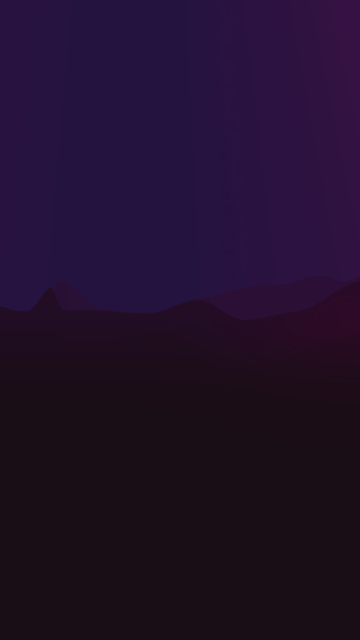
Give the GLSL for this background, as a Shadertoy shader.

```glsl
// Dim violet dusk sky over layered, rolling dark hills.

const vec3 SKY_LEFT = vec3(0.157, 0.075, 0.250);
const vec3 SKY_BLUE = vec3(0.140, 0.075, 0.248);
const vec3 SKY_PLUM = vec3(0.175, 0.070, 0.250);
const vec3 SKY_MAGENTA = vec3(0.210, 0.070, 0.262);
const vec3 HILL_FAR = vec3(0.155, 0.063, 0.205);
const vec3 HILL_NEAR = vec3(0.132, 0.050, 0.145);
const vec3 GROUND = vec3(0.102, 0.053, 0.086);
const vec3 RED_HAZE = vec3(0.050, -0.012, 0.014);

// Sineless hash of a cell
float hash(vec2 cell) {
    vec3 p = fract(vec3(cell.xyx) * 0.1031);
    p += dot(p, p.yzx + 33.33);
    return fract((p.x + p.y) * p.z);
}

// Smooth change of height between two positions
float rise(float x, float from, float to, float height) {
    return height * smoothstep(from, to, x);
}

float farRidge(float x) {
    float h = 0.505;
    h += rise(x, 0.105, 0.165, 0.055) + rise(x, 0.165, 0.290, -0.044);
    h += rise(x, 0.290, 0.420, -0.004) + rise(x, 0.420, 0.570, 0.021);
    h += rise(x, 0.535, 0.730, 0.022) + rise(x, 0.780, 0.880, 0.014);
    return h + rise(x, 0.890, 0.955, -0.009) + rise(x, 0.955, 1.010, 0.008);
}

float nearRidge(float x) {
    float h = 0.521;
    h += rise(x, 0.000, 0.050, -0.007) + rise(x, 0.075, 0.145, 0.037);
    h += rise(x, 0.138, 0.178, -0.036) + rise(x, 0.250, 0.410, -0.005);
    h += rise(x, 0.410, 0.550, 0.021) + rise(x, 0.550, 0.680, -0.031);
    return h + rise(x, 0.680, 0.840, 0.014) + rise(x, 0.820, 1.010, 0.047);
}

float innerRidge(float x) {
    float h = 0.485 + rise(x, 0.140, 0.200, -0.018);
    h += rise(x, 0.250, 0.450, 0.014) + rise(x, 0.480, 0.620, -0.055);
    return h + rise(x, 0.680, 1.000, 0.050);
}

// Soft coverage below a ridge line
float below(float y, float ridge, float softness) {
    return 1.0 - smoothstep(-softness, softness, y - ridge);
}

vec3 sky(vec2 uv) {
    // Broad bands fan out as they descend
    float fan = 0.4 + (uv.x - 0.4) / (1.0 + 0.8 * (1.0 - uv.y));
    vec3 color = mix(SKY_LEFT, SKY_BLUE, smoothstep(0.05, 0.32, fan));
    color = mix(color, SKY_PLUM, smoothstep(0.40, 0.80, fan));
    color = mix(color, SKY_MAGENTA, smoothstep(0.76, 0.98, fan));
    // Faint mottled seam
    float seam = 1.0 - smoothstep(0.0, 0.05, abs(uv.x - 0.70 + 0.08 * uv.y));
    float mottle = hash(floor(uv * vec2(72.0, 128.0))) - 0.5;
    return color + 0.005 * seam * mottle;
}

vec3 nearHill(vec2 uv) {
    float depth = smoothstep(0.535, 0.350, uv.y);
    vec3 color = mix(HILL_NEAR, GROUND, depth);
    // Red haze resting on the right slope
    vec2 offset = (uv - vec2(1.03, 0.490)) / vec2(0.30, 0.085);
    color += RED_HAZE * exp(-dot(offset, offset));
    // Darker fold within the slope
    float fold = below(uv.y, innerRidge(uv.x), 0.003);
    return mix(color, GROUND, 0.22 * fold);
}

void mainImage(out vec4 fragColor, in vec2 fragCoord) {
    vec2 uv = fragCoord / iResolution.xy;
    float edge = 1.0 / iResolution.y;

    vec3 color = sky(uv);
    vec3 farColor = mix(HILL_FAR, HILL_FAR + 0.4 * RED_HAZE, uv.x);
    color = mix(color, farColor, below(uv.y, farRidge(uv.x), edge));
    color = mix(color, nearHill(uv), below(uv.y, nearRidge(uv.x), edge));

    fragColor = vec4(color, 1.0);
}
```
